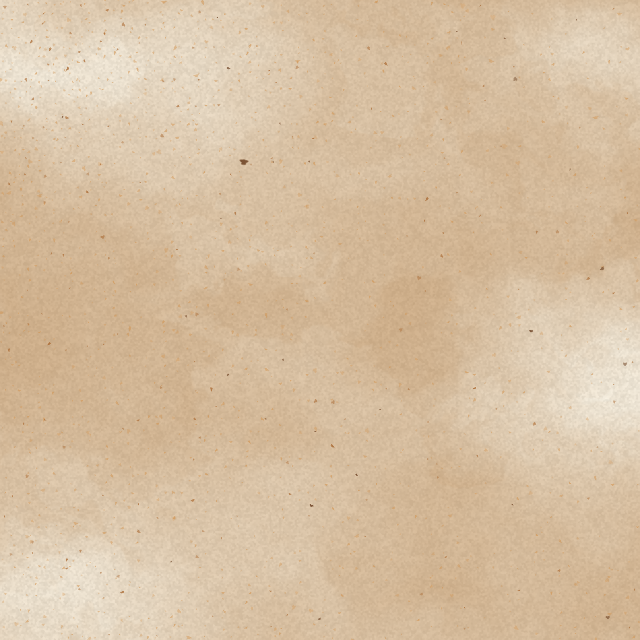
Give the GLSL for this texture, as a Shadertoy shader.

```glsl
const vec3 TAN_PAPER = vec3(0.800, 0.675, 0.530);
const vec3 PALE_PAPER = vec3(0.940, 0.915, 0.860);
const vec3 OCHRE = vec3(0.82, 0.57, 0.30);
const vec3 RUST = vec3(0.66, 0.40, 0.18);
const vec3 UMBER = vec3(0.42, 0.25, 0.13);

vec2 hash2(vec2 p) {
    vec3 q = fract(p.xyx * vec3(0.1031, 0.1030, 0.0973));
    q += dot(q, q.yzx + 33.33);
    return fract((q.xx + q.yz) * q.zy);
}

// Cellular noise: random cell tones blended by distance to each cell point
float cellNoise(vec2 p, float sharpness) {
    vec2 cell = floor(p);
    float total = 0.0, weights = 0.0;
    for (int y = -1; y <= 1; y++)
    for (int x = -1; x <= 1; x++) {
        vec2 id = cell + vec2(x, y);
        vec2 d = id + 0.15 + 0.7 * hash2(id) - p;
        float w = exp(-sharpness * dot(d, d));
        total += w * hash2(id + 71.0).x;
        weights += w;
    }
    return total / weights;
}

float clouds(vec2 p, float sharpness) {
    float sum = 0.0, gain = 0.46;
    for (int i = 0; i < 5; i++) {
        sum += gain * cellNoise(p, sharpness);
        p = mat2(0.8, 0.6, -0.6, 0.8) * p * 2.1 + 17.3;
        gain *= 0.54;
    }
    return sum;
}

// Ragged displacement that tears the edges of the washes
vec2 ragged(vec2 p) {
    vec2 broad = vec2(clouds(p * 6.0 + 40.0, 5.0), clouds(p * 6.0 + 90.0, 5.0));
    return p + 0.17 * (broad - 0.48);
}

float patchAt(vec2 p, vec2 center, vec2 radius) {
    vec2 d = (p - center) / radius;
    return exp(-dot(d, d));
}

// Small irregular blot with a lumpy, slightly stretched outline
float blot(vec2 d, float size, vec2 seed, float pixel) {
    float turn = 6.283 * seed.x;
    d = mat2(cos(turn), sin(turn), -sin(turn), cos(turn)) * d;
    d.y *= 1.0 + seed.y;
    float angle = atan(d.y, d.x);
    float radius = size * (1.0 + 0.2 * sin(3.0 * angle + turn) + 0.12 * sin(5.0 * angle));
    float soft = max(pixel, 0.35 * size);
    return 1.0 - smoothstep(-soft, soft, length(d) - radius);
}

float flecks(vec2 p, float scale, float size, float density, float seed, float pixel) {
    vec2 id = floor(p * scale);
    vec2 place = hash2(id + seed);
    vec2 shape = hash2(id + seed + 31.0);
    vec2 chance = hash2(id + seed + 57.0);
    vec2 d = p - (id + 0.2 + 0.6 * place) / scale;
    float grown = size * mix(0.45, 1.3, chance.y * chance.y);
    return step(chance.x, density) * blot(d, grown, shape, pixel) * mix(0.5, 1.0, shape.y);
}

// Paleness of the paper, 0 for tan and 1 for cream
float paleness(vec2 p) {
    vec2 q = ragged(p);
    float wash = clouds(q * vec2(2.6, 3.6) + 5.0, 5.0);
    float tide = clouds(q * vec2(3.4, 4.2) + 23.0, 9.0);
    float tone = 0.25 + 0.75 * (wash - 0.48);
    tone += 0.10 * (smoothstep(0.45, 0.52, tide) - 0.5);
    tone += 0.60 * patchAt(q, vec2(0.10, 0.89), vec2(0.31, 0.15));
    tone += 0.72 * patchAt(q, vec2(0.97, 0.41), vec2(0.21, 0.15));
    tone += 0.46 * patchAt(q, vec2(0.08, 0.06), vec2(0.20, 0.13));
    tone += 0.28 * patchAt(q, vec2(0.96, 0.91), vec2(0.16, 0.07));
    float stain = length((q - vec2(0.64, 0.46)) * vec2(1.0, 1.2));
    return max(tone - 0.13 * (1.0 - smoothstep(0.07, 0.11, stain)), 0.03);
}

void mainImage(out vec4 fragColor, in vec2 fragCoord) {
    vec2 p = fragCoord / iResolution.y;
    float pixel = 0.75 / iResolution.y;

    // Mottled paper with fine grain
    float pale = paleness(p);
    vec3 color = mix(TAN_PAPER, PALE_PAPER, min(pale, 1.0));
    float grain = cellNoise(p * 330.0, 5.0) - 0.5;
    float tooth = cellNoise(p * 120.0 + 9.0, 5.0) - 0.5;
    color += (0.045 + 0.03 * pale) * grain + 0.018 * tooth;

    // Foxing, thickest toward the upper left
    float left = exp(-2.2 * p.x);
    float corner = patchAt(p, vec2(0.08, 0.92), vec2(0.40, 0.25));
    float density = 0.10 + 0.20 * left + 0.28 * corner;
    color = mix(color, OCHRE, 0.60 * flecks(p, 76.0, 0.0021, density, 3.0, pixel));
    color = mix(color, OCHRE, 0.50 * flecks(p + 0.13, 43.0, 0.0030, density, 110.0, pixel));
    color = mix(color, RUST, 0.80 * flecks(p, 34.0, 0.0024, 0.75 * density, 210.0, pixel));
    color = mix(color, UMBER, 0.85 * flecks(p, 13.0, 0.0026, 0.16, 320.0, pixel));
    color = mix(color, UMBER, 0.85 * blot(p - vec2(0.381, 0.747), 0.0055, vec2(0.02, 0.3), pixel));

    fragColor = vec4(clamp(color, 0.0, 1.0), 1.0);
}
```
